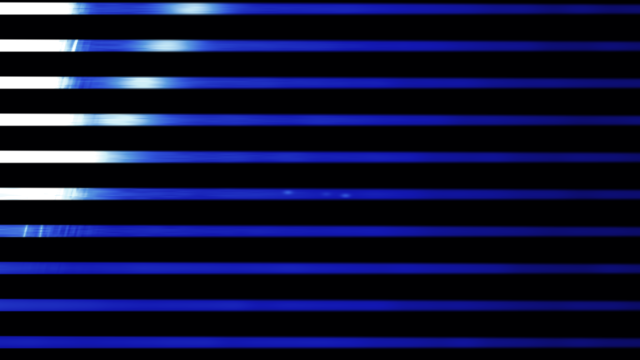
Give the GLSL for this background, as a Shadertoy shader.

```glsl
// Ten horizontal slits of blue light on black, overexposed at the upper left.
// Each row gets a heat value along x (white core, drifting spot, long tail),
// which a colour ramp turns into light inside a soft-edged bar.

const float ROW_PITCH = 0.103;     // distance between bars, canvas heights
const float FIRST_ROW = 0.0235;    // centre of the top bar, from the top
const float ROW_COUNT = 10.0;

const vec3 BLACK = vec3(0.0, 0.0, 0.008);
const vec3 NAVY  = vec3(0.04, 0.04, 0.36);
const vec3 BLUE  = vec3(0.07, 0.09, 0.69);
const vec3 AZURE = vec3(0.19, 0.33, 0.85);
const vec3 SKY   = vec3(0.35, 0.60, 0.88);
const vec3 PALE  = vec3(0.80, 0.93, 0.97);

float hash(vec2 p) {
    return fract(sin(dot(p, vec2(127.1, 311.7))) * 43758.5453);
}

float noise(vec2 p) {
    vec2 i = floor(p), f = fract(p);
    f = f * f * (3.0 - 2.0 * f);
    return mix(mix(hash(i), hash(i + vec2(1, 0)), f.x),
               mix(hash(i + vec2(0, 1)), hash(i + vec2(1, 1)), f.x), f.y);
}

float bump(float d, float width) {
    return exp(-d * d / (width * width));
}

// Heat 0 is black, 2 plain blue, 6 white
vec3 heatColor(float heat) {
    vec3 c = mix(BLACK, NAVY, clamp(heat, 0.0, 1.0));
    c = mix(c, BLUE,  clamp(heat - 1.0, 0.0, 1.0));
    c = mix(c, AZURE, clamp(heat - 2.0, 0.0, 1.0));
    c = mix(c, SKY,   clamp(heat - 3.0, 0.0, 1.0));
    c = mix(c, PALE,  clamp(heat - 4.0, 0.0, 1.0));
    return mix(c, vec3(1.0), clamp(heat - 5.0, 0.0, 1.0));
}

// Brightness along one bar; row 0 is the top one
float rowHeat(float x, float row) {
    float lit = 1.0 - smoothstep(3.8, 6.7, row);
    float merge = lit * smoothstep(2.0, 4.0, row);

    float base = mix(2.1, 1.2, smoothstep(0.45, 1.0, x));
    float coreEnd = 0.075 - 0.01 * row + 0.06 * merge;
    float core = 4.5 * lit * (1.0 - smoothstep(coreEnd, coreEnd + 0.08, x));
    float spot = 2.4 * lit * bump(x - 0.30 + 0.0375 * row, 0.05 + 0.02 * merge);
    float tail = lit * exp(-3.5 * x) + 0.45 * exp(-8.0 * x) * step(row, 8.5);
    return base + core + spot + tail;
}

// Thin slanted scratch of light across one bar
float scratch(float x, float y, float row, vec2 place, float slant) {
    return step(abs(row - place.y), 0.5) * bump(x - place.x - slant * y, 0.0025);
}

// Small blurred fleck inside one bar
float fleck(vec2 p, float row, vec2 place, float offset) {
    return step(abs(row - place.y), 0.5)
         * bump(p.x - place.x, 0.007) * bump(p.y - offset, 0.006);
}

// Fine reflections, scratches, flecks and mottling
float wear(float x, float y, float row) {
    float lit = 1.0 - smoothstep(5.0, 7.5, row);
    float zone = lit * smoothstep(0.02, 0.06, x) * (1.0 - smoothstep(0.09, 0.17, x));
    float fine = noise(vec2((x - 0.15 * y) * 260.0, row * 7.0 + y * 40.0)) - 0.5;
    float streaky = noise(vec2(x * 45.0, y * 260.0 + row * 17.0)) - 0.5;
    float mottle = noise(vec2(x * 22.0, row * 5.0)) - 0.5;

    float marks = scratch(x, y, row, vec2(0.117, 1.0), 0.18)
                + scratch(x, y, row, vec2(0.050, 5.0), 0.12)
                + 0.6 * scratch(x, y, row, vec2(0.040, 6.0), 0.15)
                + 0.6 * scratch(x, y, row, vec2(0.064, 6.0), 0.10);
    float flecks = fleck(vec2(x, y), row, vec2(0.45, 5.0), 0.005)
                 + fleck(vec2(x, y), row, vec2(0.54, 5.0), -0.004)
                 + 0.4 * fleck(vec2(x, y), row, vec2(0.51, 5.0), 0.0);
    return 1.1 * zone * fine + 0.9 * lit * exp(-5.0 * x) * streaky
         + 0.2 * mottle + 1.8 * marks + 0.9 * flecks;
}

void mainImage(out vec4 fragColor, in vec2 fragCoord) {
    vec2 uv = fragCoord / iResolution.xy;

    // Nearest bar and signed height above its slightly tilted centre
    float down = 1.0 - uv.y - FIRST_ROW - 0.002 * uv.x;
    float row = clamp(floor(down / ROW_PITCH + 0.5), 0.0, ROW_COUNT - 1.0);
    float y = row * ROW_PITCH - down;

    // Bars narrow and soften towards the right
    float halfHeight = mix(0.0170, 0.0135, uv.x);
    float soft = max(mix(0.003, 0.006, smoothstep(0.0, 0.5, uv.x)), 0.7 / iResolution.y);
    float bar = 1.0 - smoothstep(halfHeight - soft, halfHeight + soft, abs(y));

    // Light, a little weaker towards the bar edges
    float heat = rowHeat(uv.x, row) + wear(uv.x, y, row);
    heat -= 0.35 * pow(abs(y) / halfHeight, 2.0);
    vec3 color = mix(BLACK, heatColor(heat), bar);

    fragColor = vec4(color, 1.0);
}
```
